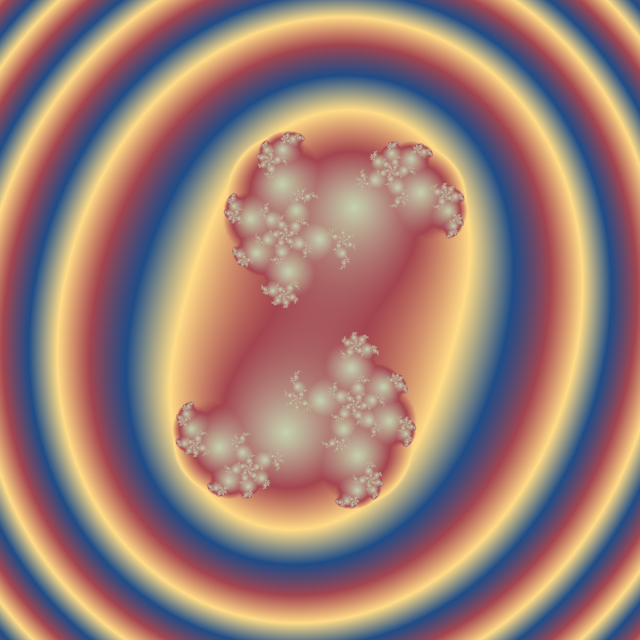
A WebGL 2 fragment shader for this background:

```glsl
#version 300 es
precision highp float;

uniform vec2 u_resolution;
out vec4 fragColor;

const vec2 JULIA_SEED = vec2(0.45, -0.30);
const float VIEW_SPAN = 4.0;        // plane units across the canvas
const float BAND_WIDTH = 0.625;     // trap distance from one colour to the next
const float ESCAPE_RADIUS = 2.0;
const int MAX_STEPS = 80;
const int SAMPLES = 3;              // antialiasing grid per axis

const vec3 SAGE = vec3(0.77, 0.82, 0.68);
const vec3 RED = vec3(0.64, 0.27, 0.31);
const vec3 YELLOW = vec3(1.00, 0.86, 0.53);
const vec3 BLUE = vec3(0.12, 0.30, 0.53);

vec2 complexSquare(vec2 z) {
    return vec2(z.x * z.x - z.y * z.y, 2.0 * z.x * z.y);
}

// Closest approach of the orbit to the origin, start point excluded
float orbitTrap(vec2 z) {
    float nearest = 1e6;
    for (int i = 0; i < MAX_STEPS; i++) {
        z = complexSquare(z) + JULIA_SEED;
        float radius = length(z);
        nearest = min(nearest, radius);
        if (radius > ESCAPE_RADIUS) break;
    }
    return nearest;
}

// Sage only at the start, then red, yellow and blue in turn
vec3 bandColor(float index) {
    if (index < 0.5) return SAGE;
    float turn = mod(index - 1.0, 3.0);
    return turn < 0.5 ? RED : (turn < 1.5 ? YELLOW : BLUE);
}

vec3 palette(float trap) {
    float position = trap / BAND_WIDTH;
    float index = floor(position);
    return mix(bandColor(index), bandColor(index + 1.0), position - index);
}

void main() {
    float scale = VIEW_SPAN / min(u_resolution.x, u_resolution.y);
    vec3 color = vec3(0.0);

    // Average a small grid of samples inside the pixel
    for (int y = 0; y < SAMPLES; y++) {
        for (int x = 0; x < SAMPLES; x++) {
            vec2 offset = (vec2(x, y) + 0.5) / float(SAMPLES) - 0.5;
            vec2 point = (gl_FragCoord.xy + offset - 0.5 * u_resolution) * scale;
            color += palette(orbitTrap(point));
        }
    }
    fragColor = vec4(color / float(SAMPLES * SAMPLES), 1.0);
}
```
